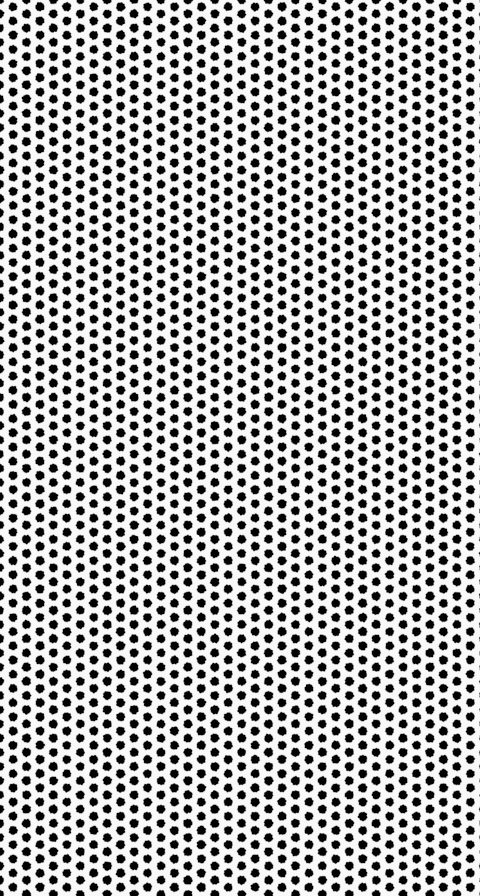
Give the GLSL for this pattern, as a WebGL 2 fragment shader.

```glsl
#version 300 es
precision highp float;
// Staggered black ink dots on near-white paper.
// Columns and rows are found by rounding; odd columns are shifted half a step,
// and each dot gets a hashed size, offset and finely ragged round outline.

#define COLUMN_PITCH 0.01501   // lengths are fractions of canvas height
#define ROW_PITCH    0.01585
#define DOT_RADIUS   0.00482
#define GRID_SHIFT   vec2(0.03, 0.023)
#define SIZE_JITTER  0.03
#define PLACE_JITTER 0.00014
#define EDGE_WOBBLE  0.035
#define EDGE_FALLOFF 1.5       // above 1 thins the ink towards the rim
#define BAND_COLUMNS 5.8       // columns between slightly heavier ones
#define BAND_GAIN    0.015
#define PAPER vec3(0.975)
#define INK   vec3(0.008)

uniform vec2 u_resolution;
out vec4 fragColor;

const float TAU = 6.2831853;

float hash(vec2 p) {
    vec3 q = fract(vec3(p.xyx) * 0.1031);
    q += dot(q, q.yzx + 33.33);
    return fract((q.x + q.y) * q.z);
}

// Signed distance to a round blob whose ragged rim depends on its cell.
float blobDistance(vec2 offset, vec2 cell, float radius) {
    float angle = atan(offset.y, offset.x);
    float wobble = 0.0;
    for (int i = 0; i < 4; i++) {
        float lobes = float(i) * 2.0 + 3.0;
        float phase = TAU * hash(cell + lobes * 17.0);
        wobble += cos(angle * lobes + phase);
    }
    return length(offset) - radius * (1.0 + EDGE_WOBBLE * wobble);
}

void main() {
    vec2 point = gl_FragCoord.xy / u_resolution.y;
    point.y = 1.0 - point.y;                    // rows count from the top

    // Nearest cell in the staggered grid
    vec2 pitch = vec2(COLUMN_PITCH, ROW_PITCH);
    vec2 grid = point / pitch + GRID_SHIFT;
    float column = floor(grid.x + 0.5);
    float stagger = 0.5 * mod(column, 2.0);
    float row = floor(grid.y + stagger + 0.5);
    vec2 cell = vec2(column, row) + 7.0;
    vec2 offset = (grid - vec2(column, row - stagger)) * pitch;

    // Variation between dots
    vec2 jitter = vec2(hash(cell + 3.1), hash(cell + 8.7)) - 0.5;
    offset -= 2.0 * PLACE_JITTER * jitter;
    float band = BAND_GAIN * cos(TAU * (column - 3.0) / BAND_COLUMNS);
    float size = 1.0 + band + SIZE_JITTER * (2.0 * hash(cell + 51.3) - 1.0);

    // Ink coverage: a smooth edge with a longer tail on the paper side
    float dist = blobDistance(offset, cell, DOT_RADIUS * size);
    float soft = 0.7 / u_resolution.y + 0.0001;
    float inside = clamp((1.2 * soft - dist) / (2.0 * soft), 0.0, 1.0);
    float coverage = pow(inside, EDGE_FALLOFF);

    fragColor = vec4(mix(PAPER, INK, coverage), 1.0);
}
```
